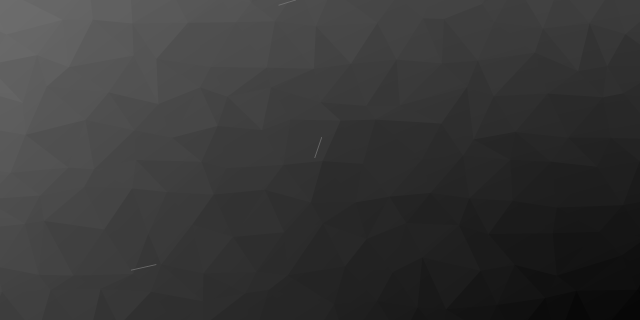
Give the GLSL for this background, as a Shadertoy shader.

```glsl
// A grey low-poly mesh, lit from the upper left and fading to black at lower right.
// Jittered, staggered grid points form triangles; each takes its tone from a smooth
// gradient near its centroid. A few hairline glints lie on top.

const vec2 CELL = vec2(0.139, 0.106);   // mesh spacing, in canvas heights
const vec2 GRID_ORIGIN = vec2(0.035, 0.065);
const float JITTER = 0.31;              // point displacement, in cells
const float FACET_VARIATION = 0.018;    // random tone range between facets
const float FACET_FLATNESS = 0.78;      // 1 = one tone over each facet
const float TOP_LEFT = 0.435;
const float TOP_RIGHT = 0.235;
const float BOTTOM_LEFT = 0.245;
const float BOTTOM_RIGHT = 0.015;
const float SAG = 0.035;                // darkening between left and right sides
const float GLINT_TONE = 0.50;
const float GLINT_WIDTH = 0.0026;
const vec4 GLINTS[3] = vec4[3](         // start and end points
    vec4(1.005, 0.570, 0.984, 0.508),
    vec4(0.411, 0.156, 0.487, 0.173),
    vec4(0.872, 0.984, 0.924, 1.000));

vec2 hash2(vec2 p) {
    vec3 q = fract(p.xyx * vec3(0.1031, 0.1030, 0.0973));
    q += dot(q, q.yzx + 33.33);
    return fract((q.xx + q.yz) * q.zy);
}

// Smooth light over the canvas
float lightAt(vec2 p, float aspect) {
    vec2 uv = clamp(p / vec2(aspect, 1.0), 0.0, 1.0);
    float left = mix(BOTTOM_LEFT, TOP_LEFT, uv.y);
    float right = mix(BOTTOM_RIGHT, TOP_RIGHT, uv.y);
    float sag = SAG * 4.0 * uv.x * (1.0 - uv.x) * smoothstep(0.0, 0.5, uv.y);
    return mix(left, right, uv.x) - sag;
}

// Mesh point: alternate rows shift by half a cell
vec2 meshPoint(vec2 id) {
    vec2 offset = (hash2(id + 57.0) * 2.0 - 1.0) * JITTER;
    return GRID_ORIGIN + (id + vec2(0.5 * mod(id.y, 2.0), 0.0) + offset) * CELL;
}

// Signed distance to the line a-b, positive on its right side
float edgeDistance(vec2 p, vec2 a, vec2 b) {
    vec2 along = normalize(b - a);
    return dot(p - a, vec2(along.y, -along.x));
}

// Adds one counterclockwise facet as (tone * coverage, coverage)
vec2 facet(vec2 p, vec2 a, vec2 b, vec2 c, float pixel, float aspect) {
    float d = max(edgeDistance(p, a, b),
              max(edgeDistance(p, b, c), edgeDistance(p, c, a)));
    float coverage = clamp(0.5 - d / pixel, 0.0, 1.0);
    vec2 center = (a + b + c) / 3.0;
    float variation = (hash2(center * 91.0 + 13.0).x - 0.5) * FACET_VARIATION;
    float tone = lightAt(mix(p, center, FACET_FLATNESS), aspect) + variation;
    return vec2(tone, 1.0) * coverage;
}

float segmentDistance(vec2 p, vec2 a, vec2 b) {
    vec2 ab = b - a;
    return length(p - a - ab * clamp(dot(p - a, ab) / dot(ab, ab), 0.0, 1.0));
}

void mainImage(out vec4 fragColor, in vec2 fragCoord) {
    float pixel = 1.0 / iResolution.y;
    float aspect = iResolution.x * pixel;
    vec2 p = fragCoord * pixel;

    // Blend the facets of nearby cells by coverage
    vec2 base = floor((p - GRID_ORIGIN) / CELL);
    vec2 sum = vec2(0.0);
    for (int y = -1; y <= 1; y++) {
        for (int x = -2; x <= 1; x++) {
            vec2 id = base + vec2(x, y);
            vec2 a = meshPoint(id);
            vec2 b = meshPoint(id + vec2(1.0, 0.0));
            vec2 c = meshPoint(id + vec2(1.0, 1.0));
            vec2 d = meshPoint(id + vec2(0.0, 1.0));
            // The shorter diagonal follows the row stagger
            if (mod(id.y, 2.0) < 0.5) {
                sum += facet(p, a, b, d, pixel, aspect);
                sum += facet(p, b, c, d, pixel, aspect);
            } else {
                sum += facet(p, a, b, c, pixel, aspect);
                sum += facet(p, a, c, d, pixel, aspect);
            }
        }
    }
    float tone = sum.y > 0.0 ? sum.x / sum.y : lightAt(p, aspect);

    // Hairline glints
    for (int i = 0; i < GLINTS.length(); i++) {
        float d = segmentDistance(p, GLINTS[i].xy, GLINTS[i].zw);
        float coverage = clamp(0.5 + (0.5 * GLINT_WIDTH - d) / pixel, 0.0, 1.0);
        tone = mix(tone, GLINT_TONE, 0.7 * coverage);
    }

    fragColor = vec4(vec3(clamp(tone, 0.0, 1.0)), 1.0);
}
```
